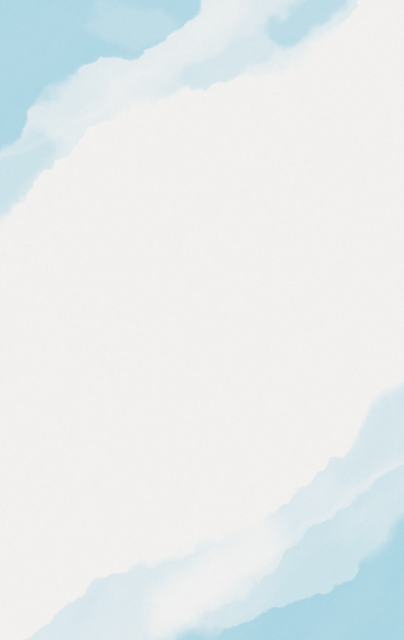
Write a Shadertoy shader that draws this background.

```glsl
// Pale paper with blue watercolour washes in two opposite corners.
// Each wash fills the area below an edge profile roughened by noise;
// soft diagonal brush strokes then lift or deepen the pigment.

#define ASPECT 0.633
#define EDGE_SHARP 0.003
#define EDGE_LOST 0.020
#define EDGE_ROUGHNESS 0.045
#define GRAIN_SCALE 430.0
#define GRAIN_AMOUNT 0.012
#define PIGMENT_VARIATION 0.25
#define PAPER vec3(0.946, 0.943, 0.938)
#define MIST vec3(0.858, 0.909, 0.928)
#define SKY vec3(0.785, 0.882, 0.912)
#define DEEP vec3(0.670, 0.835, 0.890)

float hash(vec2 p) {
    vec3 q = fract(vec3(p.xyx) * 0.1031);
    q += dot(q, q.yzx + 33.33);
    return fract((q.x + q.y) * q.z);
}

float valueNoise(vec2 p) {
    vec2 cell = floor(p), f = fract(p);
    f = f * f * (3.0 - 2.0 * f);
    return mix(mix(hash(cell), hash(cell + vec2(1, 0)), f.x),
               mix(hash(cell + vec2(0, 1)), hash(cell + vec2(1, 1)), f.x), f.y);
}

float fbm(vec2 p) {
    float sum = 0.0, weight = 0.5;
    for (int i = 0; i < 5; i++) {
        sum += weight * valueNoise(p);
        p = mat2(1.6, 1.2, -1.2, 1.6) * p + 7.3;
        weight *= 0.5;
    }
    return sum;
}

// Edge height at x in 0..1, through nine evenly spaced heights
float profile(float x, float heights[9]) {
    float s = clamp(x, 0.0, 1.0) * 8.0;
    int i = min(int(s), 7);
    return mix(heights[i], heights[i + 1], s - float(i));
}

// Coverage below an edge
float wash(float height, float edge, float softness) {
    return smoothstep(-softness, softness, edge - height);
}

// Coverage of a round-ended brush stroke from a to b
float stroke(vec2 p, vec2 a, vec2 b, float radius, float softness) {
    vec2 along = b - a;
    float t = clamp(dot(p - a, along) / dot(along, along), 0.0, 1.0);
    return 1.0 - smoothstep(-softness, softness, length(p - a - along * t) - radius);
}

void mainImage(out vec4 fragColor, in vec2 fragCoord) {
    vec2 p = fragCoord / iResolution.xy * vec2(ASPECT, 1.0);

    // Ragged coordinates and lost-and-found softness shared by the edges
    vec2 warp = vec2(fbm(p * 24.0), fbm(p * 24.0 + 41.0)) - 0.48;
    vec2 q = p + warp * EDGE_ROUGHNESS;
    float x = q.x / ASPECT, depth = 1.0 - q.y;
    float lost = smoothstep(0.45, 0.8, valueNoise(p * 13.0 + 17.0));
    float softness = mix(EDGE_SHARP, EDGE_LOST, lost);

    // Pigment density, stretched along the diagonal
    vec2 diagonal = vec2(p.x + p.y, p.y - p.x);
    float density = fbm(diagonal * vec2(5.0, 12.0) + 3.0) - 0.48;

    // Upper left washes
    float topMist = wash(depth, profile(x, float[9](
        0.341, 0.270, 0.185, 0.155, 0.138, 0.115, 0.088, 0.025, -0.200)), softness);
    float topDeep = wash(depth, profile(x, float[9](
        0.247, 0.140, 0.094, 0.074, 0.015, -0.05, -0.10, -0.15, -0.20)), softness);
    vec3 color = mix(PAPER, MIST, topMist * (0.75 + density));
    color = mix(color, SKY, topMist * 0.9 * stroke(q, vec2(-0.02, 0.69), vec2(0.06, 0.765), 0.034, 0.018));
    color = mix(color, SKY, topMist * 0.45 * stroke(q, vec2(0.31, 0.878), vec2(0.40, 0.925), 0.024, 0.006));
    color = mix(color, PAPER, 0.5 * stroke(q, vec2(0.19, 0.860), vec2(0.38, 0.985), 0.014, 0.022));
    color = mix(color, DEEP, topMist * 0.65 * stroke(q, vec2(0.440, 0.945), vec2(0.52, 1.01), 0.026, 0.010));
    color = mix(color, DEEP, topDeep * (0.9 + density * PIGMENT_VARIATION));
    color = mix(color, SKY, topDeep * 0.55 * stroke(q, vec2(0.17, 0.965), vec2(0.25, 0.955), 0.028, 0.010));
    color = mix(color, MIST, topDeep * 0.75 * stroke(q, vec2(0.09, 0.855), vec2(0.21, 0.905), 0.015, 0.012));
    color = mix(color, PAPER, 0.45 * stroke(q, vec2(-0.01, 0.740), vec2(0.19, 0.857), 0.002, 0.010));

    // Lower right washes
    float lowMist = wash(q.y, profile(x, float[9](
        -0.04, 0.030, 0.094, 0.112, 0.147, 0.173, 0.232, 0.323, 0.410)), softness);
    float lowSky = wash(q.y, profile(x, float[9](
        -0.20, -0.15, -0.08, -0.005, 0.040, 0.072, 0.165, 0.215, 0.277)), softness);
    float lowDeep = wash(q.y, profile(x, float[9](
        -0.20, -0.15, -0.08, -0.01, 0.017, 0.024, 0.056, 0.100, 0.186)), softness);
    color = mix(color, MIST, lowMist * (0.8 + density));
    color = mix(color, SKY, lowMist * 0.4 * stroke(q, vec2(0.55, 0.27), vec2(0.64, 0.38), 0.025, 0.025));
    color = mix(color, PAPER, 0.85 * stroke(q, vec2(0.27, 0.050), vec2(0.41, 0.160), 0.035, 0.025));
    color = mix(color, SKY, lowSky * (0.65 + density));
    color = mix(color, PAPER, 0.45 * stroke(q, vec2(0.25, 0.025), vec2(0.64, 0.288), 0.003, 0.012));
    color = mix(color, DEEP, lowDeep * (0.9 + density * PIGMENT_VARIATION));

    // Fine paper tooth
    color += (valueNoise(p * GRAIN_SCALE) - 0.5) * GRAIN_AMOUNT;
    fragColor = vec4(clamp(color, 0.0, 1.0), 1.0);
}
```
